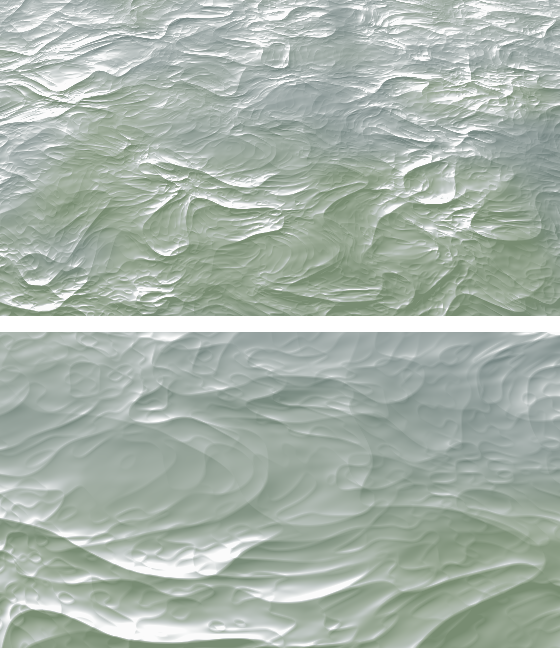
Top, the full canvas; bottom, a detail of the centre.
Reproduce this texture procedurally as a Shadertoy shader.

```glsl
// Sunlit choppy water seen from above: pale green-grey swell with white glints.
#define WAVE_FREQ 6.3
#define HORIZON 2.6
#define DEPTH_STRETCH 3.6
#define GLINT_GAIN 0.82
#define BAND_GAIN 1.5
#define STREAK_GAIN 0.75
#define SUN_DIR vec2(-0.35, 0.94)
#define MID_TONE 0.675
#define GREEN_TINT vec3(-0.106, 0.060, -0.155)
#define GREY_TINT vec3(-0.100, 0.030, 0.015)

float hash(vec2 p) {
    return fract(sin(dot(p, vec2(127.1, 311.7))) * 43758.5453);
}

float noise(vec2 p) {
    vec2 cell = floor(p), f = fract(p);
    f = f * f * (3.0 - 2.0 * f);
    vec2 e = vec2(0.0, 1.0);
    return mix(mix(hash(cell), hash(cell + e.yx), f.x),
               mix(hash(cell + e.xy), hash(cell + e.yy), f.x), f.y);
}

vec2 rotate(vec2 p, float angle) {
    float c = cos(angle), s = sin(angle);
    return vec2(c * p.x - s * p.y, s * p.x + c * p.y);
}

// Sharp-crested wave height: warped ridged noise in several octaves
float waveHeight(vec2 p, float decay) {
    p += 0.9 * vec2(noise(p * 0.8 + 7.3), noise(p * 0.8 + 31.9));
    p = rotate(p, 0.4);
    float height = 0.0, amp = 0.5;
    for (int i = 0; i < 4; i++) {
        float ridge = 1.0 - abs(2.0 * noise(p) - 1.0);
        height += amp * ridge * ridge;
        p = rotate(p, 0.6) * 1.94 + 17.0;
        amp *= decay;
    }
    return height;
}

void mainImage(out vec4 fragColor, in vec2 fragCoord) {
    vec2 uv = fragCoord / iResolution.y;
    float centreX = 0.5 * iResolution.x / iResolution.y;

    // Perspective onto the water plane
    float depth = HORIZON / (HORIZON - uv.y);
    vec2 plane = vec2(uv.x - centreX, DEPTH_STRETCH) * depth;
    vec2 p = plane * WAVE_FREQ;

    // Slope of the waves towards the sun
    float decay = mix(0.46, 0.38, uv.y);
    float eps = 0.04;
    float slope = (waveHeight(p, decay) - waveHeight(p + eps * SUN_DIR, decay)) / eps;

    // Broad bright bands fanning out below the sun
    vec2 fan = uv - vec2(centreX + 0.2, 1.45);
    float angle = atan(fan.x, -fan.y);
    float band = noise(vec2(angle * 7.0, length(fan) * 3.5) + 3.7 + 0.6 * noise(p * 0.5)) - 0.5;

    // Fine hairline ripples
    vec2 hair = rotate(plane, -0.35) * vec2(13.0, 48.0);
    float streak = noise(hair + 2.0 * noise(p * 1.7)) - 0.5;

    // Total light: far and left water is brighter
    float region = 0.9 * (uv.y - 0.5) - 0.3 * (uv.x - centreX);
    float light = GLINT_GAIN * slope * (1.0 + 0.9 * band)
                + BAND_GAIN * band + STREAK_GAIN * streak + region;
    float glare = max(light, 0.0);
    float tone = MID_TONE + 0.09 * light + 0.075 * glare * glare;
    tone = clamp(tone, 0.52, 0.985);

    // Murky green in near troughs, sky grey elsewhere
    float murk = noise(p * 0.45 + 11.0) - 0.5 + 0.9 * (0.55 - uv.y);
    float green = smoothstep(-0.45, 0.45, murk) * (1.0 - smoothstep(0.64, 0.84, tone));
    vec3 water = tone + mix(GREY_TINT, GREEN_TINT, green) * (1.0 - tone);
    fragColor = vec4(water, 1.0);
}
```
